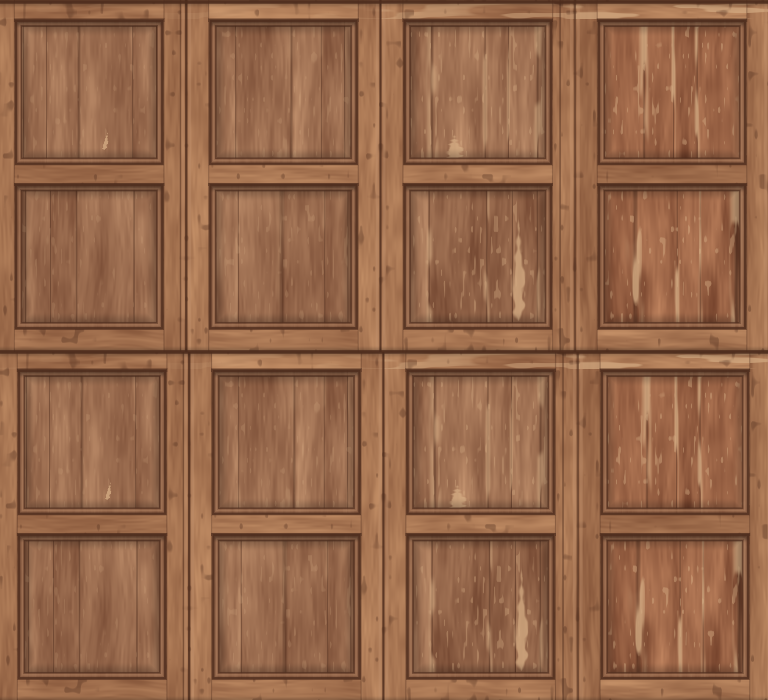
A Shadertoy shader for this texture:

```glsl
float hash(vec2 p) {
    p = fract(p * vec2(0.1731, 0.2357));
    p += dot(p, p.yx + 31.37);
    return fract((p.x + p.y) * p.x * 17.31);
}

float noise(vec2 p) {
    vec2 i = floor(p), f = fract(p);
    f = f * f * (3.0 - 2.0 * f);
    return mix(mix(hash(i), hash(i + vec2(1, 0)), f.x),
               mix(hash(i + vec2(0, 1)), hash(i + vec2(1, 1)), f.x), f.y);
}

// Wood fibre: x runs across the grain, y along it
float grain(vec2 g) {
    g.x += 0.03 * noise(g * vec2(4.0, 3.0));
    return 0.36 * noise(g * vec2(11.0, 1.6)) + 0.28 * noise(g * vec2(32.0, 4.0))
         + 0.2 * noise(g * vec2(95.0, 12.0)) + 0.16 * noise(g * 7.0);
}

// Antialiased stroke of half width w around distance d
float stroke(float d, float w, float px) {
    return 1.0 - smoothstep(w - px, w + px, abs(d));
}

// Ragged chip, narrowing to a point at its top
float chip(vec2 q, vec2 size) {
    q /= size;
    float taper = sqrt(max(1.0 - q.y * q.y, 0.0)) * (0.55 + 0.45 * q.y);
    float ragged = taper * (0.55 + 0.8 * noise(q * vec2(2.0, 7.0) + 9.0));
    return smoothstep(0.0, 0.3, ragged - abs(q.x)) * step(abs(q.y), 1.0);
}

void mainImage(out vec4 fragColor, in vec2 fragCoord) {
    // One unit is one door width; each door is 1.796 units tall
    vec2 p = fragCoord / iResolution.xy * vec2(3.953, 3.592);
    float px = 2.6 / iResolution.x;
    float down = 3.582 - p.y;
    float row = floor(down / 1.796);
    float t = down - row * 1.796;
    p.x += 0.041 - 0.015 * clamp(row, 0.0, 1.0);
    float col = floor(p.x), x = fract(p.x) - 0.5;
    float lower = step(0.885, t);
    float y = abs(t - 0.885) - 0.422;
    y = lower > 0.5 ? y : -y;
    float wear = 0.12 + 0.88 * smoothstep(0.5, 3.0, col);
    vec2 seed = vec2(col * 7.3 + 3.0, lower * 5.7 + 2.0);
    vec2 wood = vec2(p.x + 4.0, t + 3.0);
    float d = max(abs(x) - 0.38, abs(y) - 0.371);

    vec3 darkWood = vec3(0.47, 0.295, 0.205), lightWood = vec3(0.755, 0.565, 0.425);
    vec3 groove = vec3(0.30, 0.17, 0.11), bare = vec3(0.83, 0.67, 0.51);
    vec3 color;

    if (d < 0.0) {
        // Panel made of uneven vertical boards
        float b = (x + 0.38) * 5.4;
        b += 0.3 * sin(b * 2.0 + seed.x + seed.y);
        float board = floor(b);
        float edge = abs(b - floor(b + 0.5)) * 0.18;
        float boardTone = hash(seed + board * 3.1) - 0.5;
        float v = 0.52 + 1.15 * (grain(wood + vec2(board * 2.3, seed.y)) - 0.5);
        v += 0.24 * boardTone - 0.05 * lower;
        float stain = smoothstep(0.5, 0.85, noise(wood * vec2(9.0, 2.5) + seed));
        v -= stain * (0.12 + 0.28 * wear * step(2.5, col));
        color = mix(darkWood, lightWood, v);
        color *= mix(vec3(1), vec3(1.0, 0.92, 0.88), step(2.5, col));
        color = mix(color, groove, 0.45 * stroke(edge, 0.004, px));

        // Bare streaks along the joints, and flecks
        float streak = smoothstep(0.5, 0.75, noise(wood * vec2(42.0, 5.0) + seed));
        streak *= 1.0 - smoothstep(0.004, 0.026, edge);
        color = mix(color, bare, streak * wear * 0.8);
        float fleck = smoothstep(0.8, 0.92, noise(wood * vec2(70.0, 18.0)));
        color = mix(color, bare, fleck * (0.15 + 0.3 * wear));

        // Larger scars
        float scar = 0.0;
        if (col == 2.0) {
            scar = lower > 0.5 ? chip(vec2(x - 0.21, t - 1.35), vec2(0.055, 0.29))
                               : chip(vec2(x + 0.12, t - 0.74), vec2(0.075, 0.07));
        } else if (col == 0.0 && lower < 0.5) {
            scar = chip(vec2(x - 0.087 + 0.2 * (t - 0.71), t - 0.71), vec2(0.022, 0.05));
        }
        color = mix(color, bare, scar * 0.8);
        color *= 1.0 - 0.2 * smoothstep(-0.09, -0.03, d);

        // Moulding with a heavier shadow under its top edge
        float band = smoothstep(-0.032 - px, -0.032 + px, d);
        vec3 bandColor = mix(darkWood, lightWood, 0.05 + 0.5 * grain(wood * 1.5));
        color = mix(color, bandColor, band * 0.8);
        color = mix(color, lightWood, 0.35 * stroke(d + 0.021, 0.004, px));
        color = mix(color, groove, 0.65 * stroke(d + 0.032, 0.004, px));
        color *= 1.0 - 0.3 * smoothstep(0.325, 0.36, -y);
    } else {
        // Frame: rails between upright stiles
        bool rail = abs(x) < 0.385;
        float piece = rail ? floor(t * 1.5) : 4.0 + step(0.0, x);
        float v = 0.6 + 1.05 * (grain(rail ? wood.yx + col : wood + piece) - 0.5);
        v += 0.26 * (hash(vec2(col * 3.7 + 1.0, piece + 6.0)) - 0.5);
        if (rail && col == 3.0 && abs(t - 0.885) < 0.1) v -= 0.25;
        color = mix(darkWood, lightWood, v) * vec3(1.02, 1.0, 0.95);
        float flake = smoothstep(0.52, 0.72, noise(wood * vec2(7.0, 45.0)));
        color = mix(color, bare, flake * wear * step(t, 0.09) * 0.7);
        float knot = smoothstep(0.8, 0.95, noise(wood * vec2(30.0, 19.0)));
        color = mix(color, groove, knot * 0.35);
        color = mix(color, groove, 0.35 * stroke(abs(x) - 0.385, 0.003, px));

        // Strip joints and seams between doors
        float strip = stroke(x - 0.47 + 0.023 * col, 0.004, px) * (1.0 - mod(col, 2.0));
        color = mix(color, groove, 0.5 * strip);
        float side = 0.5 - abs(x);
        color = mix(color, lightWood, 0.4 * stroke(side - 0.018, 0.007, px));
        color = mix(color, groove, (col < 1.5 ? 0.85 : 0.6) * stroke(side, 0.006, px));
        float rowSeam = min(t, 1.796 - t);
        color *= 1.0 - 0.25 * (1.0 - smoothstep(0.0, 0.035, rowSeam));
        color = mix(color, groove, 0.9 * stroke(rowSeam, 0.009, px));
    }

    // Dark outer line of each panel
    color = mix(color, groove, 0.8 * stroke(d + 0.003, y < -0.36 ? 0.01 : 0.007, px));
    fragColor = vec4(color, 1.0);
}
```
